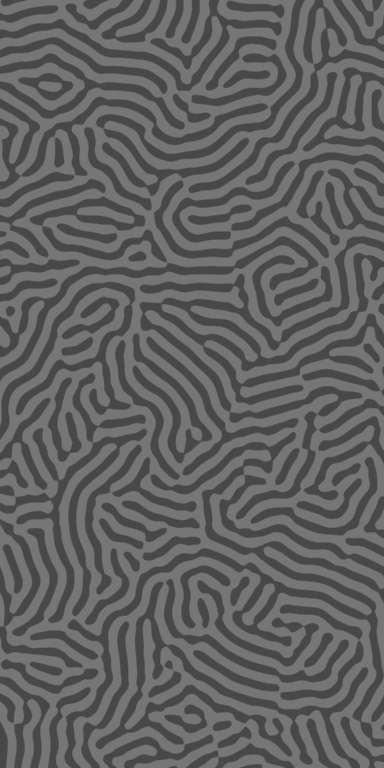
Write a Shadertoy shader that draws this pattern.

```glsl
// A two-tone grey labyrinth of even, winding stripes, like a Turing pattern.
// Plane waves of one length, steered by a turning direction field, are resampled
// as wave packets of equal strength; the sign of their sum picks the tone.

const float TAU = 6.28319;

const vec3  DARK_GREY    = vec3(0.281);
const vec3  LIGHT_GREY   = vec3(0.464);
const float PERIOD       = 0.0435; // stripe period, in canvas widths
const int   WAVE_COUNT   = 32;     // plane waves, spread over half a turn
const float TURN_SIZE    = 2.7;    // size of the direction domains, in periods
const float PACKET_CELL  = 0.6;    // packet spacing, in periods
const int   PACKET_REACH = 3;      // packet radius, in packet cells
const float LIGHT_BIAS   = 0.08;   // above 0 widens the light stripes
const float EDGE_PIXELS  = 1.5;    // width of the smoothed edge

vec3 waves[WAVE_COUNT]; // direction and phase of each plane wave

float hash(vec2 p) {
    return fract(sin(dot(p, vec2(127.1, 311.7))) * 43758.55);
}

vec2 hash2(vec2 p) {
    return vec2(hash(p), hash(p + vec2(37.3, 71.9)));
}

// Smooth random vector, each component in -1..1
vec2 vectorNoise(vec2 p) {
    vec2 cell = floor(p);
    vec2 f = p - cell;
    vec2 s = f * f * f * (f * (f * 6.0 - 15.0) + 10.0);
    vec2 low  = mix(hash2(cell), hash2(cell + vec2(1, 0)), s.x);
    vec2 high = mix(hash2(cell + vec2(0, 1)), hash2(cell + vec2(1, 1)), s.x);
    return 2.0 * mix(low, high, s.y) - 1.0;
}

void setupWaves() {
    for (int n = 0; n < WAVE_COUNT; n++) {
        vec2 random = hash2(vec2(float(n), 4.7));
        float angle = 0.5 * TAU * (float(n) + random.x) / float(WAVE_COUNT);
        waves[n] = vec3(cos(angle), sin(angle), TAU * random.y);
    }
}

// Local wave at p: unit direction (xy), cosine and sine amplitude (zw)
vec4 localWave(vec2 p) {
    vec2 steer = vectorNoise(p / TURN_SIZE + 17.3);
    steer /= sqrt(dot(steer, steer) + 0.03);

    float value = 0.0;
    vec2 gradient = vec2(0.0);
    vec3 curvature = vec3(0.0); // xx, yy, xy
    for (int n = 0; n < WAVE_COUNT; n++) {
        vec2 d = waves[n].xy;
        // Doubled angle: opposite directions are the same stripes
        vec2 doubled = vec2(d.x * d.x - d.y * d.y, 2.0 * d.x * d.y);
        float weight = max(0.5 + 0.5 * dot(steer, doubled), 0.0);
        weight *= weight;
        weight *= weight;
        float phase = TAU * dot(d, p) + waves[n].z;
        float c = weight * cos(phase);
        value += c;
        gradient -= weight * sin(phase) * d;
        curvature -= c * vec3(d * d, d.x * d.y);
    }

    // The main axis of the energy tensor is the wave direction
    vec3 energy = vec3(gradient * gradient, gradient.x * gradient.y) - value * curvature;
    float angle = 0.5 * atan(2.0 * energy.z, energy.x - energy.y + 1e-6);
    vec2 direction = vec2(cos(angle), sin(angle));
    return vec4(direction, value, dot(gradient, direction));
}

// Blend of equalized wave packets on a grid, p in periods
float stripes(vec2 p) {
    vec2 home = floor(p / PACKET_CELL);
    float reach = float(PACKET_REACH) * PACKET_CELL;
    float sum = 0.0;
    float total = 0.0;

    for (int j = -PACKET_REACH; j <= PACKET_REACH; j++)
    for (int i = -PACKET_REACH; i <= PACKET_REACH; i++) {
        vec2 center = (home + vec2(i, j) + 0.5) * PACKET_CELL;
        vec2 offset = p - center;
        float falloff = 1.0 - dot(offset, offset) / (reach * reach);
        if (falloff <= 0.0) continue;
        falloff *= falloff * falloff;

        vec4 wave = localWave(center);
        float phase = TAU * dot(wave.xy, offset);
        float packet = dot(wave.zw, vec2(cos(phase), sin(phase)));
        sum += falloff * packet / sqrt(dot(wave.zw, wave.zw) + 0.05);
        total += falloff;
    }
    return sum / total;
}

void mainImage(out vec4 fragColor, in vec2 fragCoord) {
    setupWaves();
    vec2 p = fragCoord / (iResolution.x * PERIOD);
    float level = stripes(p) + LIGHT_BIAS;

    // Distance to the stripe edge in pixels, from the screen-space slope
    float slope = length(vec2(dFdx(level), dFdy(level)));
    float edge = level / max(slope * EDGE_PIXELS, 1e-4);
    float light = clamp(0.5 + edge, 0.0, 1.0);

    fragColor = vec4(mix(DARK_GREY, LIGHT_GREY, light), 1.0);
}
```
